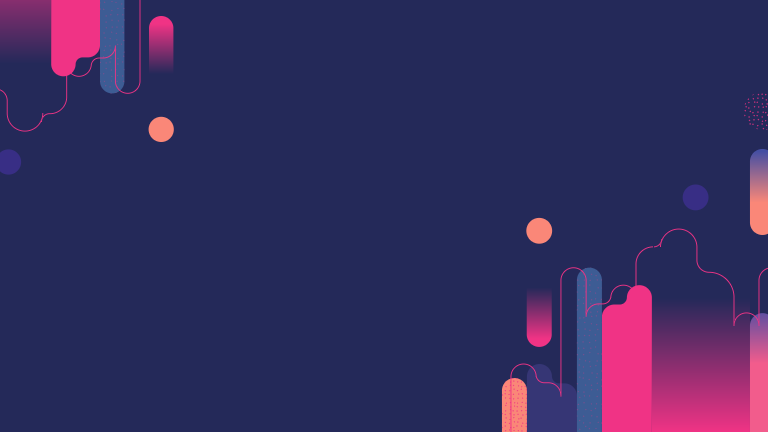
A Shadertoy shader for this background:

```glsl
// Navy backdrop with two point-mirrored clusters of rounded pillars, discs and thin winding lines.
#define NAVY   vec3(0.14, 0.16, 0.35)
#define PINK   vec3(0.94, 0.20, 0.52)
#define CORAL  vec3(0.98, 0.53, 0.47)
#define BLUE   vec3(0.24, 0.36, 0.58)
#define INDIGO vec3(0.21, 0.21, 0.46)
#define VIOLET vec3(0.22, 0.18, 0.52)
#define GRID_HEIGHT 432.0             // design units per canvas height
#define RADIUS 12.2                   // half width of a pillar
#define LINE_HALF 0.45
#define MIRROR vec2(704.3, 363.3)     // origin of the turned cluster
#define MIRROR_SCALE 1.024

const float FAR = 1e4;

float ramp(float a, float b, float x) { return clamp((x - a) / (b - a), 0.0, 1.0); }

vec2 hash2(vec2 p) {
    vec3 h = fract(p.xyx * vec3(0.1031, 0.1030, 0.0973));
    h += dot(h, h.yzx + 33.33);
    return fract((h.xx + h.yz) * h.zy);
}

// Distance functions
float pillar(vec2 p, float x, float top, float bottom) {
    return length(p - vec2(x, clamp(p.y, top + RADIUS, bottom - RADIUS))) - RADIUS;
}

float box(vec2 p, vec2 lo, vec2 hi) {
    vec2 d = max(lo - p, p - hi);
    return max(d.x, d.y);
}

float vertical(vec2 p, float x, float y0, float y1) {
    return length(p - vec2(x, clamp(p.y, y0, y1)));
}

// Part of a ring on the given side: a quarter, or a half if one side is 0
float arc(vec2 p, vec2 center, float r, vec2 side) {
    vec2 d = p - center;
    return all(greaterThanEqual(d * side, vec2(0.0))) ? abs(length(d) - r) : FAR;
}

// Jittered dots, one per cell
float specks(vec2 p, float cell, float r) {
    vec2 id = floor(p / cell);
    vec2 center = (id + 0.25 + 0.5 * hash2(id + 100.0)) * cell;
    return length(p - center) - r;
}

// Tall and short pillar joined by a concave corner
float steppedPillars(vec2 p) {
    float d = min(pillar(p, 63.4, -200.0, 76.3), pillar(p, 87.8, -200.0, 57.4));
    d = min(d, box(p, vec2(63.4, -200.0), vec2(87.8, 57.4)));
    float corner = box(p, vec2(66.0, 50.0), vec2(82.6, 64.4));
    return min(d, max(corner, 7.0 - length(p - vec2(82.6, 64.4))));
}

// Line along a step: half ring, small bend, outer bend
float stepLine(vec2 p) {
    float d = arc(p, vec2(79.0, 64.0), 12.3, vec2(0, 1));
    d = min(d, arc(p, vec2(99.2, 66.0), 8.0, vec2(-1, -1)));
    d = min(d, length(p - vec2(clamp(p.x, 99.2, 103.2), 58.0)));
    return min(d, arc(p, vec2(103.2, 45.8), 12.2, vec2(1, 1)));
}

float windingLine(vec2 p) {
    float d = min(stepLine(p), stepLine(vec2(255.5 - p.x, p.y + 77.0)));
    d = min(d, vertical(p, 188.8, -200.0, -13.0));
    d = min(d, vertical(p, 140.0, -32.0, 81.0));
    d = min(d, arc(p, vec2(127.7, 81.0), 12.3, vec2(0, 1)));
    d = min(d, vertical(p, 115.4, 46.0, 81.0));
    // large wave
    d = min(d, vertical(p, 66.7, 64.0, 97.0));
    d = min(d, arc(p, vec2(50.0, 97.0), 16.7, vec2(1, 1)));
    d = min(d, arc(p, vec2(49.5, 121.7), 8.0, vec2(-1, -1)));
    d = min(d, arc(p, vec2(25.0, 113.3), 17.8, vec2(0, 1)));
    d = min(d, vertical(p, 7.2, 100.7, 113.3));
    d = min(d, arc(p, vec2(-4.6, 100.7), 11.8, vec2(1, -1)));
    d = min(d, arc(p, vec2(-4.6, 64.5), 24.4, vec2(-1, 1)));
    // hook at the outer end
    d = min(d, vertical(p, -29.0, 37.0, 64.5));
    d = min(d, arc(p, vec2(-41.2, 37.0), 12.2, vec2(0, 1)));
    d = min(d, vertical(p, -53.4, 37.0, 81.0));
    d = min(d, arc(p, vec2(-65.7, 81.0), 12.3, vec2(1, 1)));
    return d - LINE_HALF;
}

float pixel;
void paint(inout vec3 col, vec3 ink, float d, float alpha) {
    col = mix(col, ink, alpha * clamp(0.5 - d / pixel, 0.0, 1.0));
}

void mainImage(out vec4 fragColor, in vec2 fragCoord) {
    pixel = GRID_HEIGHT / iResolution.y;
    vec2 p = vec2(fragCoord.x, iResolution.y - fragCoord.y) * pixel;
    if (p.x > 0.5 * MIRROR.x) {
        p = (MIRROR - p) / MIRROR_SCALE;
        pixel /= MIRROR_SCALE;
    }
    vec3 col = NAVY;

    // Fading block and pillars
    paint(col, PINK, box(p, vec2(-44.6, -200.0), vec2(51.2, 64.0)), ramp(64.0, -67.0, p.y));
    paint(col, PINK, pillar(p, 161.2, 16.0, 100.0), ramp(74.0, 24.0, p.y));
    paint(col, INDIGO, steppedPillars(vec2(224.4 - p.x, p.y + 77.0)), 1.0);
    paint(col, PINK, steppedPillars(p), 1.0);
    float bluePillar = pillar(p, 112.2, -200.0, 93.4);
    paint(col, BLUE, bluePillar, 1.0);
    paint(col, mix(BLUE, PINK, 0.5), max(bluePillar, specks(p, 6.0, 0.6)), 0.6);
    float coralPillar = pillar(p, 185.4, -200.0, -14.4);
    paint(col, CORAL, coralPillar, 1.0);
    paint(col, PINK, max(coralPillar, specks(p, 4.0, 0.6)), 0.8);
    vec3 dusk = mix(vec3(0.95, 0.36, 0.55), vec3(0.38, 0.31, 0.63), ramp(0.0, 49.0, p.y));
    paint(col, dusk, pillar(p, -56.8, -200.0, 49.0), 1.0);
    vec3 dawn = mix(CORAL, vec3(0.27, 0.31, 0.64), ramp(157.0, 207.0, p.y));
    paint(col, dawn, pillar(p, -56.8, 125.3, 209.3), 1.0);

    // Discs
    paint(col, CORAL, length(p - vec2(161.2, 129.4)) - 12.6, 1.0);
    paint(col, VIOLET, length(p - vec2(8.5, 162.0)) - 12.6, 1.0);
    paint(col, PINK, max(length(p - vec2(-57.0, 246.5)) - 18.5, specks(p, 4.2, 0.65)), 0.8);

    paint(col, PINK, windingLine(p), 1.0);
    fragColor = vec4(col, 1.0);
}
```
